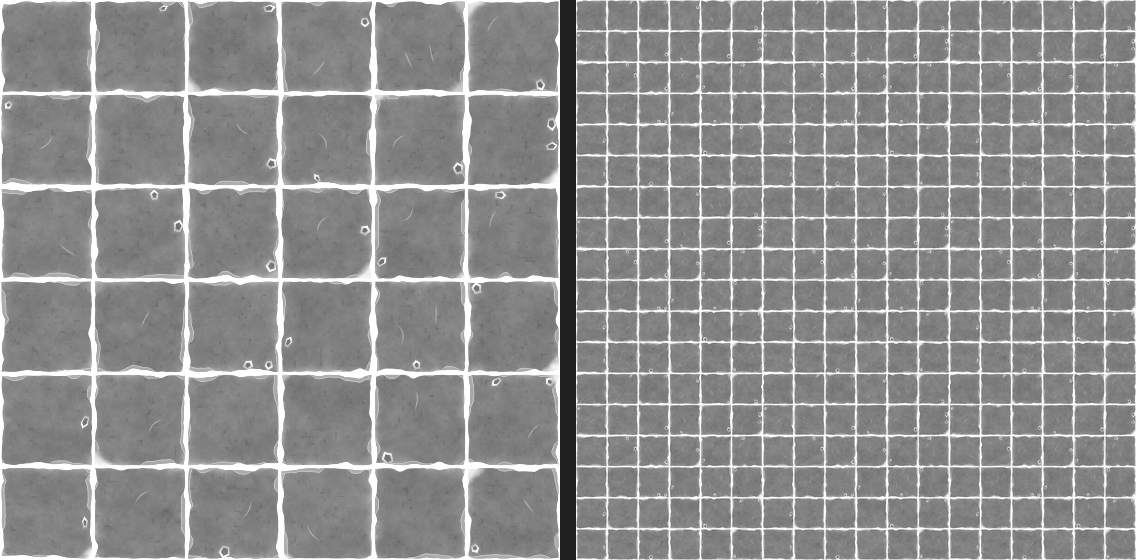
Left, the tile; right, the same tile 3 across and 3 down.
Give the GLSL for this texture map, as a three.js fragment shader.

```glsl
// Six by six worn grey tiles with ragged white joints, rubbed corners, chips and scratches.
varying vec2 vUv;

float hash(vec2 p) {
  vec3 q = fract(p.xyx * 0.1031);
  q += dot(q, q.yzx + 33.33);
  return fract((q.x + q.y) * q.z);
}

// Value noise that wraps after the given number of cells.
float noise(vec2 p, float period) {
  vec2 i = floor(p), f = fract(p);
  f = f * f * (3.0 - 2.0 * f);
  vec2 a = mod(i, period), b = mod(i + 1.0, period);
  return mix(mix(hash(a), hash(vec2(b.x, a.y)), f.x),
             mix(hash(vec2(a.x, b.y)), hash(b), f.x), f.y);
}

float clouds(vec2 uv, float period) {
  float sum = 0.0, weight = 0.5;
  for (int i = 0; i < 4; i++) {
    sum += weight * noise(uv * period, period);
    period *= 2.0;
    weight *= 0.5;
  }
  return sum / 0.9375;
}

float tileRandom(vec2 id, float k) { return hash(id + vec2(17.0, 31.0) * k); }

vec2 rotate(vec2 p, float a) {
  return vec2(cos(a) * p.x + sin(a) * p.y, cos(a) * p.y - sin(a) * p.x);
}

// One ragged side: d is the distance from it, t the position along it.
float raggedSide(float d, float t, float seed) {
  float bump = noise(vec2(t * 7.0, seed), 1024.0);
  float nick = noise(vec2(t * 19.0, seed + 200.0), 1024.0);
  float width = 0.009 + 0.038 * bump * bump * bump + 0.007 * nick * nick;
  float flake = width + 0.045 * smoothstep(0.55, 0.95, noise(vec2(t * 5.0, seed + 400.0), 1024.0));
  float solid = 1.0 - smoothstep(width, width + 0.013, d);
  float thin = 1.0 - smoothstep(flake, flake + 0.012, d);
  float rim = 1.0 - smoothstep(0.0, 0.012, abs(d - flake));
  return max(solid, 0.33 * thin + 0.2 * rim * thin);
}

// Light rubbed area outside a rounded corner.
float rubbedCorner(vec2 q, float size, float grain) {
  float outside = length(max(size - q, 0.0)) - size;
  return smoothstep(0.0, 0.11, outside + 0.06 * (grain - 0.5) * smoothstep(0.0, 0.04, outside));
}

void main() {
  vec2 p = vUv * 6.0;
  vec2 id = mod(floor(p), 6.0), f = fract(p);
  float mottle = clouds(vUv, 24.0);
  float grain = clouds(vUv, 72.0);

  // Stone surface with dark pits
  float grey = 0.5 + 0.09 * (mottle - 0.5) + 0.07 * (grain - 0.5);
  grey += 0.025 * (noise(vUv * 256.0, 256.0) - 0.5) + 0.016 * (tileRandom(id, 1.0) - 0.5);
  grey -= 0.05 * smoothstep(0.8, 0.98, noise(vUv * 150.0, 150.0));

  // Joints and soft dust beside them
  float white = 0.0;
  for (int i = 0; i < 4; i++) {
    float side = float(i);
    vec2 g = i < 2 ? f : f.yx;
    float d = mod(side, 2.0) < 0.5 ? g.x : 1.0 - g.x;
    float seed = id.x * 24.0 + id.y * 4.0 + side;
    white = max(white, raggedSide(d, g.y, seed));
    float dust = smoothstep(0.35, 0.9, noise(vec2(g.y * 3.0, seed + 600.0), 1024.0));
    white = max(white, exp(-d * 26.0) * (0.12 + 0.55 * dust) * (0.5 + grain));
  }

  // Rubbed corners
  for (int i = 0; i < 4; i++) {
    float k = float(i);
    vec2 corner = vec2(mod(k, 2.0), floor(k * 0.5));
    float wear = smoothstep(0.72, 0.95, tileRandom(id, 5.0 + k));
    float size = mix(0.18, 0.5, tileRandom(id, 10.0 + k));
    float rub = rubbedCorner(abs(f - corner), size, grain);
    white = max(white, rub * (0.15 + 0.85 * wear) * (0.65 + 0.6 * mottle));
  }

  // Chips near the sides: bright broken outlines around a darker hollow
  for (int i = 0; i < 2; i++) {
    float k = 20.0 + 8.0 * float(i);
    if (tileRandom(id, k) > 0.3) continue;
    float along = mix(0.1, 0.9, tileRandom(id, k + 1.0));
    float across = tileRandom(id, k + 2.0) < 0.5 ? 0.09 : 0.91;
    vec2 center = tileRandom(id, k + 3.0) < 0.5 ? vec2(along, across) : vec2(across, along);
    vec2 q = rotate(f - center, 6.283 * tileRandom(id, k + 4.0));
    q.y *= mix(1.0, 1.9, tileRandom(id, k + 5.0));
    float angle = atan(q.y, q.x + 0.00001);
    float d = length(q) * cos(mod(angle, 1.2566) - 0.6283);
    float radius = mix(0.028, 0.052, tileRandom(id, k + 6.0)) + 0.014 * (grain - 0.5);
    float ring = 1.0 - smoothstep(0.005, 0.019, abs(d - radius));
    float hollow = 1.0 - smoothstep(radius - 0.012, radius, d);
    white *= 1.0 - 0.75 * hollow;
    white = max(white, ring * (0.75 + 0.25 * cos(angle)));
    white = max(white, 0.25 * exp(-40.0 * max(d - radius, 0.0)) * (1.0 - hollow));
    grey -= 0.05 * hollow;
  }

  // Fine curved scratches
  for (int i = 0; i < 2; i++) {
    float k = 40.0 + 6.0 * float(i);
    if (tileRandom(id, k) > 0.3) continue;
    vec2 center = 0.25 + 0.5 * vec2(tileRandom(id, k + 1.0), tileRandom(id, k + 2.0));
    vec2 q = rotate(f - center, 2.0 * tileRandom(id, k + 3.0) - 1.0);
    q.x += q.y * q.y * mix(-4.0, 4.0, tileRandom(id, k + 4.0));
    float line = 1.0 - smoothstep(0.002, 0.012, abs(q.x));
    float reach = 1.0 - smoothstep(0.04, 0.12, abs(q.y));
    white = max(white, 0.32 * line * reach);
  }

  gl_FragColor = vec4(vec3(mix(grey, 0.995, clamp(white, 0.0, 1.0))), 1.0);
}
```
